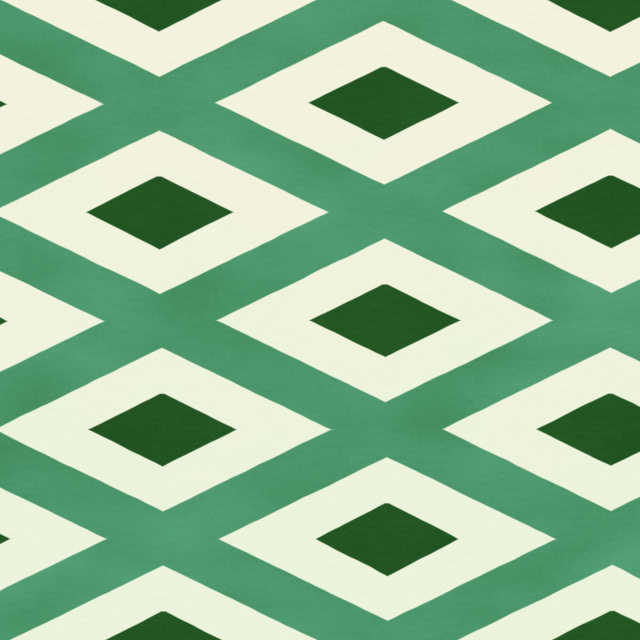
Reproduce this pattern procedurally as a WebGL 2 fragment shader.

```glsl
#version 300 es
precision highp float;

uniform vec2 u_resolution;
out vec4 fragColor;

// Layout, in canvas units
const vec2 PERIOD = vec2(0.7031, 0.3398);
const vec2 CENTER = vec2(0.6029, 0.4987);
const vec2 OUTER_HALF = vec2(0.2635, 0.1280);
const vec2 INNER_HALF = vec2(0.1150, 0.0575);
const float LEAN = -0.006;
const float INNER_TOP = 0.0558;

// Hand-made irregularity
const float CENTER_JITTER = 0.0015;
const float WIDTH_JITTER = 0.035;
const float EDGE_WOBBLE = 0.0013;
const float EDGE_SOFTNESS = 0.0016;
const float MOTTLE = 0.075;
const float GRAIN = 0.06;

// Dyes
const vec3 CREAM_WARM = vec3(0.950, 0.950, 0.870);
const vec3 CREAM_COOL = vec3(0.925, 0.955, 0.865);
const vec3 BAND_GREEN = vec3(0.300, 0.592, 0.422);
const vec3 DARK_GREEN = vec3(0.135, 0.335, 0.135);

vec2 hash2(vec2 p) {
    vec3 q = fract(p.xyx * vec3(0.1031, 0.1030, 0.0973));
    q += dot(q, q.yzx + 33.33);
    return fract((q.xx + q.yz) * q.zy);
}

float cornerRamp(vec2 cell, vec2 offset, vec2 f) {
    return dot(hash2(cell + offset) * 2.0 - 1.0, f - offset);
}

float gradientNoise(vec2 p) {
    vec2 cell = floor(p);
    vec2 f = p - cell;
    vec2 u = f * f * f * (f * (f * 6.0 - 15.0) + 10.0);
    float bottom = mix(cornerRamp(cell, vec2(0, 0), f), cornerRamp(cell, vec2(1, 0), f), u.x);
    float top = mix(cornerRamp(cell, vec2(0, 1), f), cornerRamp(cell, vec2(1, 1), f), u.x);
    return mix(bottom, top, u.y);
}

float diamond(vec2 p, vec2 halfSize) {
    vec2 q = abs(p) / halfSize;
    return (q.x + q.y - 1.0) / length(1.0 / halfSize);
}

// Nearest site of the staggered lattice
vec2 nearestSite(vec2 g) {
    vec2 a = round(g);
    vec2 b = round(g - 0.5) + 0.5;
    vec2 da = abs(g - a);
    vec2 db = abs(g - b);
    return da.x + da.y < db.x + db.y ? a : b;
}

void main() {
    vec2 uv = gl_FragCoord.xy / u_resolution;
    float soft = max(EDGE_SOFTNESS, 0.75 / min(u_resolution.x, u_resolution.y));

    // Lattice and per-site variation
    vec2 p = uv - CENTER;
    p.x -= LEAN * p.y;
    vec2 site = nearestSite(p / PERIOD);
    vec2 vary = hash2(site * 2.0 + 41.0) * 2.0 - 1.0;
    vec2 local = p - site * PERIOD - vary * CENTER_JITTER;

    // Slightly uneven outlines
    float wobble = EDGE_WOBBLE * (gradientNoise(uv * 17.0) + 0.6 * gradientNoise(uv * 48.0 + 7.0));
    float outer = diamond(local, OUTER_HALF) + wobble;
    vec2 innerHalf = INNER_HALF * vec2(1.0 + WIDTH_JITTER * vary.y, 1.0);
    float inner = max(diamond(local, innerHalf), local.y - INNER_TOP) + wobble;

    // Broad dye mottling, horizontal streaks and fine pile
    float cloud = gradientNoise(uv * 5.0 + 20.0) + 0.6 * gradientNoise(uv * vec2(9.0, 19.0) + 50.0);
    float streak = gradientNoise(uv * vec2(35.0, 160.0) + 11.0);
    float pile = gradientNoise(uv * vec2(170.0, 240.0) + 80.0);
    float grain = GRAIN * (0.6 * streak + 0.7 * pile);

    vec3 band = BAND_GREEN * (1.0 + grain) + MOTTLE * cloud * vec3(0.7, 0.9, 1.0);
    vec3 cream = mix(CREAM_COOL, CREAM_WARM, smoothstep(0.1, 0.9, uv.y + 0.3 * cloud));
    cream *= 1.0 + 0.3 * grain;
    vec3 dark = DARK_GREEN * (1.0 + 1.8 * grain + 0.08 * cloud);

    // Layers
    vec3 color = mix(cream, band, smoothstep(-soft, soft, outer));
    color = mix(dark, color, smoothstep(-soft, soft, inner));
    fragColor = vec4(color, 1.0);
}
```
